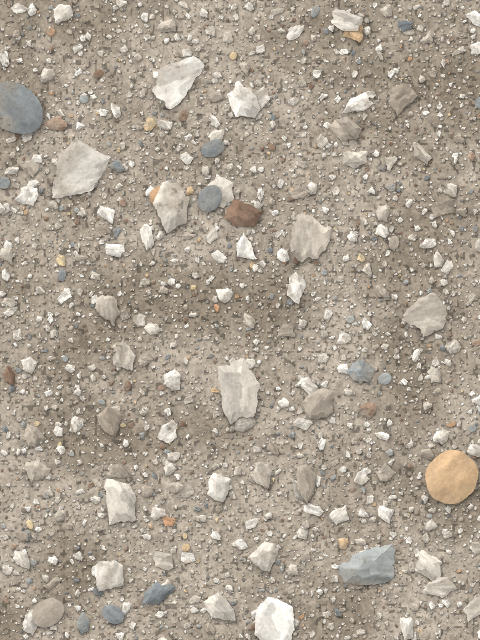
Reproduce this texture procedurally as a Shadertoy shader.

```glsl
// Dry gravelly ground: gritty beige dirt strewn with pale angular limestone.
// Stones are random convex polygons on jittered grids, painted from grit up
// to large rocks, each with bevelled facets, veins, dust and a soft shadow.

#define LAYERS 5
#define LARGE_CELL 0.20
#define CELL_RATIO 0.48
#define DENSITY 0.56
#define SIDES 6
#define EDGE_WOBBLE 0.30
#define SHADOW 0.52
#define GRIT_CONTRAST 0.34
#define LIGHT_DIR vec2(-0.45, 0.89)
#define DIRT_DARK vec3(0.59, 0.54, 0.475)
#define DIRT_PALE vec3(0.745, 0.695, 0.63)

const float TAU = 6.2831853;

float hash(vec2 p) {
    vec3 q = fract(p.xyx * 0.1031);
    q += dot(q, q.yzx + 33.33);
    return fract((q.x + q.y) * q.z);
}

float noise(vec2 p) {
    vec2 i = floor(p), f = fract(p);
    f = f * f * (3.0 - 2.0 * f);
    return mix(mix(hash(i), hash(i + vec2(1, 0)), f.x),
               mix(hash(i + vec2(0, 1)), hash(i + vec2(1, 1)), f.x), f.y);
}

float fbm(vec2 p) {
    float sum = 0.0, amp = 0.5;
    for (int i = 0; i < 4; i++) {
        sum += amp * noise(p);
        p = mat2(1.6, 1.2, -1.2, 1.6) * p + 7.3;
        amp *= 0.5;
    }
    return sum / 0.9375;
}

// Soil: broad stains, crumbs and fine dark pits
vec3 dirt(vec2 uv) {
    float stain = fbm(uv * 7.0);
    float crumbs = fbm(uv * 75.0 + 31.0);
    float grain = noise(uv * 290.0) - 0.5;
    vec3 col = mix(DIRT_DARK, DIRT_PALE, smoothstep(0.2, 0.75, stain));
    col *= 1.0 + GRIT_CONTRAST * ((crumbs - 0.5) + 0.5 * grain);
    float pits = smoothstep(0.70, 0.88, noise(uv * 150.0 + 9.0));
    return col * (1.0 - 0.28 * pits);
}

// Mostly cream limestone, with some buff, blue-grey, brown and ochre
vec3 stoneColour(float kind, float tone) {
    if (kind < 0.64) return mix(vec3(0.80, 0.76, 0.70), vec3(0.98, 0.96, 0.92), tone);
    if (kind < 0.82) return mix(vec3(0.66, 0.61, 0.55), vec3(0.80, 0.76, 0.70), tone);
    if (kind < 0.91) return mix(vec3(0.50, 0.52, 0.53), vec3(0.70, 0.71, 0.69), tone);
    if (kind < 0.97) return mix(vec3(0.54, 0.44, 0.37), vec3(0.70, 0.60, 0.52), tone);
    return mix(vec3(0.80, 0.62, 0.48), vec3(0.90, 0.82, 0.65), tone);
}

// Distance to a random convex polygon; facet receives the nearest side's normal
float polygon(vec2 q, vec2 seed, out vec2 facet) {
    float d = -9.0;
    facet = vec2(0);
    for (int i = 0; i < SIDES; i++) {
        vec2 key = seed + float(i) * vec2(3.7, 8.3);
        float a = (float(i) + 0.85 * hash(key)) * TAU / float(SIDES);
        vec2 n = vec2(cos(a), sin(a));
        float side = dot(q, n) - mix(0.55, 1.0, hash(key + 51.0));
        if (side > d) { d = side; facet = n; }
    }
    return d;
}

void paintStone(inout vec3 col, vec3 soil, vec2 p, float radius, vec2 seed, float pixel) {
    float kind = hash(seed + 11.0), turn = TAU * hash(seed + 12.0);
    float c = cos(turn), s = sin(turn);
    mat2 spin = mat2(c, -s, s, c);
    vec2 q = spin * p / radius;
    q.y *= mix(1.0, 1.75, hash(seed + 13.0));
    if (dot(q, q) > 5.0) return;

    // Outline, slightly chipped; some dark stones are rounded pebbles
    vec2 facet;
    float chip = fbm(q * 2.6 + seed) - 0.5;
    float d = polygon(q, seed, facet) + EDGE_WOBBLE * chip;
    bool pebble = kind > 0.80 && hash(seed + 14.0) > 0.45;
    if (pebble) {
        d = length(q) - 0.72 + 0.1 * chip;
        facet = q;
    }
    if (d > 0.8) return;

    // Contact shadow, deepest on the side away from the light
    float away = clamp(0.4 - 0.6 * dot(normalize(p + 1e-5), LIGHT_DIR), 0.0, 1.0);
    col *= 1.0 - SHADOW * away * exp(-max(d, 0.0) * radius / (0.09 * radius + 0.0013));

    // Bevels around the rim and one crooked ridge across the top
    float bevelWidth = mix(0.15, 0.5, hash(seed + 15.0));
    float bevel = smoothstep(-bevelWidth - 0.06, -bevelWidth + 0.06, d + 0.3 * chip);
    float light = 0.17 * bevel * dot(facet * spin, LIGHT_DIR);
    float ridge = q.y + 0.35 * q.x + 0.9 * chip + 0.4 * (hash(seed + 16.0) - 0.5);
    if (!pebble) light += 0.13 * (smoothstep(-0.05, 0.05, ridge) - 0.6);

    // Streaked mineral texture, fine grain and settled dust
    float streak = fbm(q * vec2(1.8, 5.0) + seed * 1.7) - 0.5;
    float grain = noise(p * 260.0 + seed) - 0.5;
    vec3 stone = stoneColour(kind, hash(seed + 17.0));
    stone *= 1.0 + light + 0.26 * streak + 0.09 * grain;
    float dust = smoothstep(0.42, 0.75, fbm(q * 1.6 + seed + 40.0));
    stone = mix(stone, soil, dust * 0.8 * hash(seed + 18.0));
    col = mix(col, stone, smoothstep(pixel, -pixel, d * radius));
}

void scatter(inout vec3 col, vec3 soil, vec2 uv, float cell, float layer, float pixel) {
    vec2 home = floor(uv / cell);
    for (int y = -1; y <= 1; y++)
    for (int x = -1; x <= 1; x++) {
        vec2 id = home + vec2(x, y);
        vec2 seed = mod(id, 97.0) + layer * 113.0;
        if (hash(seed) > DENSITY) continue;
        vec2 jitter = 0.15 + 0.7 * vec2(hash(seed + 1.5), hash(seed + 2.5));
        float size = hash(seed + 3.5);
        float radius = cell * mix(0.19, 0.43, size * size);
        paintStone(col, soil, uv - (id + jitter) * cell, radius, seed, pixel);
    }
}

void mainImage(out vec4 fragColor, in vec2 fragCoord) {
    vec2 uv = fragCoord / iResolution.x;
    float pixel = 0.7 / iResolution.x;
    vec3 soil = dirt(uv);
    vec3 col = soil;
    for (int i = 0; i < LAYERS; i++) {
        float cell = LARGE_CELL * pow(CELL_RATIO, float(LAYERS - 1 - i));
        scatter(col, soil, uv, cell, float(i) + 1.0, pixel);
    }
    fragColor = vec4(clamp(col, 0.0, 1.0), 1.0);
}
```
